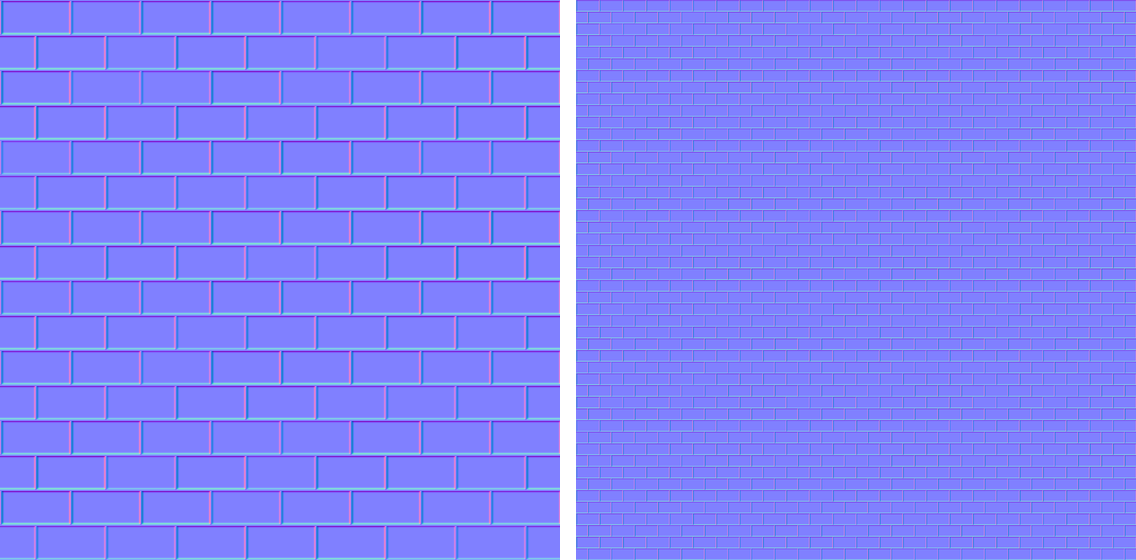
Left: one tile. Right: repeated 3 by 3.
Write a Shadertoy shader that draws this texture map.

```glsl
// Tangent-space normal map of a running-bond brick wall, 8 bricks by 16 courses.
// Each brick edge is a narrow two-step bevel whose slope is scaled by a per-brick
// hash; the slopes are joined into a normal. Whole repeats keep it seamless.

#define COLUMNS 8.0
#define ROWS 16.0
#define STEPS 512.0       // bevel steps across the canvas
#define JOINT_SHIFT 1.0   // upright joint offset, in steps
#define SIDE_CORE 1.05    // slope of the inner step, left and right
#define SIDE_SOFT 0.60    // slope of the outer step, left and right
#define TOP_CORE 1.15
#define BOTTOM_CORE 0.95
#define BOTTOM_SOFT 0.47
#define RELIEF_MIN 0.65   // shallowest brick
#define RELIEF_MAX 1.40   // deepest brick

// Sine-free hash of a brick index, 0 to 1
float hash21(vec2 p) {
    vec3 q = fract(vec3(p.xyx) * 0.1031 + 0.37);
    q += dot(q, q.yzx + 33.33);
    return fract((q.x + q.y) * q.z);
}

// Share of a pixel of width w, centred on x, lying between lo and hi
float band(float x, float lo, float hi, float w) {
    float overlap = min(x + 0.5 * w, hi) - max(x - 0.5 * w, lo);
    return clamp(overlap / w, 0.0, 1.0);
}

// Surface slope of one brick at local position p
vec2 brickSlope(vec2 p, vec2 size, vec2 w) {
    // Left and right bevels
    float left = SIDE_SOFT * band(p.x, 0.0, 1.0, w.x)
               + SIDE_CORE * band(p.x, 1.0, 2.0, w.x);
    float right = SIDE_CORE * band(p.x, size.x - 2.0, size.x - 1.0, w.x)
                + SIDE_SOFT * band(p.x, size.x - 1.0, size.x, w.x);

    // Bottom and top bevels, with a flat bed joint above the top
    float bottom = BOTTOM_SOFT * band(p.y, 0.0, 1.0, w.y)
                 + BOTTOM_CORE * band(p.y, 1.0, 2.0, w.y);
    float top = TOP_CORE * band(p.y, size.y - 2.0, size.y - 1.0, w.y);

    // Bevels stop at the joints
    float inRow = band(p.y, 1.0, size.y - 1.0, w.y);
    float inColumn = band(p.x, 1.0, size.x - 1.0, w.x);
    return vec2((right - left) * inRow, (bottom - top) * inColumn);
}

void mainImage(out vec4 fragColor, in vec2 fragCoord) {
    vec2 p = fragCoord / iResolution.xy * STEPS;
    vec2 pixel = STEPS / iResolution.xy;
    vec2 size = STEPS / vec2(COLUMNS, ROWS);

    // Running bond: every other course moves by half a brick
    float row = floor(p.y / size.y);
    float halfBrick = 0.5 * size.x * (1.0 - mod(row, 2.0));
    p.x += halfBrick - JOINT_SHIFT;

    // Wrapped brick index and position within the brick
    vec2 id = mod(floor(p / size), vec2(COLUMNS, ROWS));
    vec2 local = mod(p, size);

    // Slope to encoded normal
    float relief = mix(RELIEF_MIN, RELIEF_MAX, hash21(id));
    vec2 slope = brickSlope(local, size, pixel) * relief;
    vec3 normal = normalize(vec3(slope, 1.0));
    fragColor = vec4(normal * 0.5 + 0.5, 1.0);
}
```
